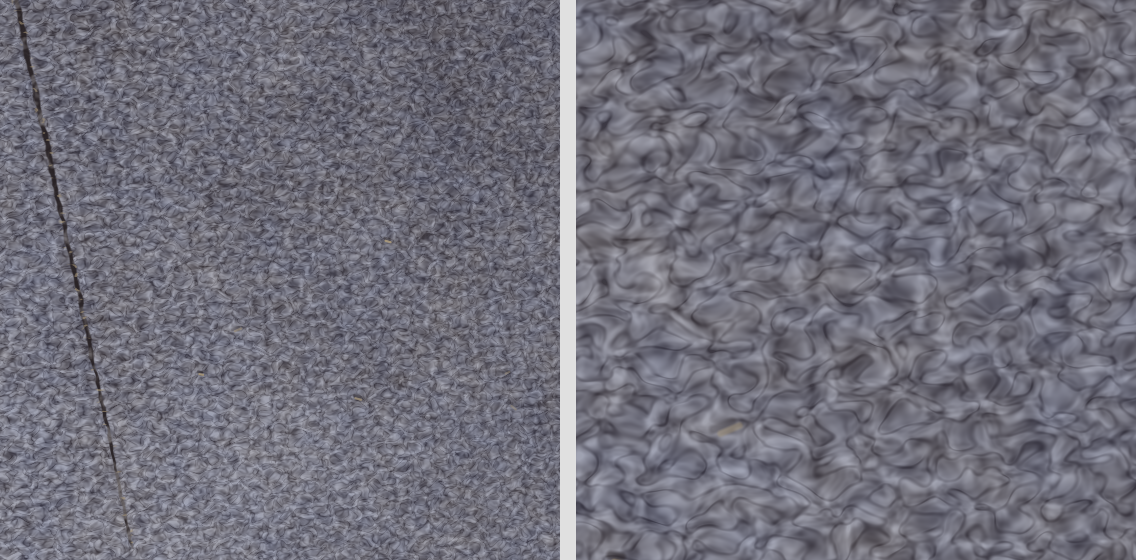
Left, the full canvas; right, a detail of the centre.
Reproduce this texture procedurally as a Shadertoy shader.

```glsl
// Weathered blue-grey asphalt with one slanting, broken crack and a few stray flecks.
// Warped gradient noise makes the soft grains, a ridged layer adds dark curly
// strokes between them, and distance functions draw the crack and the flecks.

const vec3 DARK_GRAIN  = vec3(0.288, 0.278, 0.320);
const vec3 LIGHT_GRAIN = vec3(0.562, 0.565, 0.615);
const vec3 CRACK_DARK  = vec3(0.150, 0.125, 0.135);
const vec3 CRACK_DUST  = vec3(0.350, 0.320, 0.310);
const vec3 STRAW       = vec3(0.680, 0.610, 0.480);
const vec2 GRAIN_FREQ  = vec2(62.0, 96.0);  // grains are wider than tall
const float GRAIN_TILT = 0.13;
const float MEAN_TONE  = 0.52;
const float CRACK_TOP  = 0.029;             // x of the crack at the top edge
const float CRACK_LEAN = 0.213;             // drift to the right going down
const float CRACK_END  = 0.02;
const int FLECK_COUNT  = 6;
const float TAU = 6.2831853;

float hash(vec2 p) {
    return fract(sin(dot(p, vec2(127.1, 311.7))) * 43758.5453);
}

float cornerSlope(vec2 cell, vec2 offset) {
    float a = TAU * hash(cell);
    return dot(vec2(cos(a), sin(a)), offset);
}

// Gradient noise, about -0.7 to 0.7
float noise(vec2 p) {
    vec2 i = floor(p), f = p - i;
    vec2 u = f * f * f * (f * (f * 6.0 - 15.0) + 10.0);
    vec2 e = vec2(1.0, 0.0);
    float low  = mix(cornerSlope(i, f), cornerSlope(i + e, f - e), u.x);
    float high = mix(cornerSlope(i + e.yx, f - e.yx), cornerSlope(i + 1.0, f - 1.0), u.x);
    return mix(low, high, u.y);
}

mat2 rotation(float a) {
    float c = cos(a), s = sin(a);
    return mat2(c, -s, s, c);
}

// Fine texture around zero: soft blobs minus thin dark strokes
float grain(vec2 uv) {
    vec2 p = rotation(GRAIN_TILT) * uv;
    p.x += 0.14 * uv.x * uv.x;              // finer towards the right
    p *= GRAIN_FREQ;
    p += 0.7 * vec2(noise(p * 0.6 + 31.0), noise(p * 0.6 + 77.0));
    float blobs = 0.82 * noise(p) + 0.48 * noise(p * 1.9 + 13.0)
                + 0.25 * noise(p * 3.1 + 51.0);
    float strokes = 1.0 - smoothstep(0.0, 0.15, abs(noise(p * 0.95 + 140.0)));
    return blobs - 0.32 * (strokes - 0.28);
}

// Broad light: brighter low and left, with cloudy patches
float broadTone(vec2 uv) {
    float slope = 0.20 * (0.5 - uv.y) + 0.15 * (0.5 - uv.x);
    return slope + 0.18 * noise(uv * 3.2 + 5.0) + 0.16 * noise(uv * vec2(8.0, 13.0) + 20.0);
}

vec3 addCrack(vec3 color, vec2 uv) {
    float wobble = 0.004 * noise(vec2(uv.y * 9.0, 3.5)) + 0.004 * noise(vec2(uv.y * 45.0, 8.5));
    float d = uv.x - CRACK_TOP - CRACK_LEAN * (1.0 - uv.y) - wobble;
    float halfWidth = mix(0.0022, 0.0046, uv.y) * (1.0 + 0.9 * noise(vec2(uv.y * 60.0, 1.5)));
    float present = smoothstep(CRACK_END - 0.005, CRACK_END + 0.01, uv.y);

    // Pale worn rim on the right, then dust, then the broken dark core
    float rim = smoothstep(0.003, 0.007, d) * (1.0 - smoothstep(0.007, 0.020, d));
    color += 0.035 * rim * present;
    float body = 1.0 - smoothstep(halfWidth * 0.5, halfWidth + 0.002, abs(d));
    float depth = smoothstep(-0.28, 0.12, noise(vec2(uv.y * 24.0, 6.5))
                + 0.5 * noise(uv * vec2(90.0, 80.0)));
    vec3 fill = mix(CRACK_DUST, CRACK_DARK, depth);
    color = mix(color, fill, body * present * mix(0.60, 0.93, depth));

    // Straw caught in the gap
    float straw = smoothstep(0.30, 0.48, noise(uv * vec2(70.0, 130.0) + 9.0));
    float nearGap = 1.0 - smoothstep(0.004, 0.012, abs(d));
    return mix(color, STRAW, 0.55 * straw * nearGap * present);
}

vec3 addFlecks(vec3 color, vec2 uv) {
    for (int i = 0; i < FLECK_COUNT; i++) {
        float id = float(i);
        vec2 center = vec2(0.25 + 0.7 * hash(vec2(id, 2.0)), 0.1 + 0.8 * hash(vec2(id, 7.0)));
        vec2 p = rotation(1.4 * (hash(vec2(id, 4.0)) - 0.5)) * (uv - center);
        float halfLength = mix(0.003, 0.009, hash(vec2(id, 9.0)));
        float d = length(vec2(max(abs(p.x) - halfLength, 0.0), p.y));
        float shadow = length(vec2(max(abs(p.x + 0.003) - halfLength, 0.0), p.y - 0.004));
        float strength = mix(0.35, 0.9, hash(vec2(id, 5.0)));
        color = mix(color, CRACK_DARK, 0.6 * strength * (1.0 - smoothstep(0.001, 0.004, shadow)));
        color = mix(color, STRAW, strength * (1.0 - smoothstep(0.0008, 0.0030, d)));
    }
    return color;
}

void mainImage(out vec4 fragColor, in vec2 fragCoord) {
    vec2 uv = fragCoord / iResolution.xy;

    // Grain contrast fades a little to the right
    float contrast = mix(1.12, 0.92, uv.x);
    float tone = MEAN_TONE + broadTone(uv) + contrast * grain(uv);
    vec3 color = mix(DARK_GRAIN, LIGHT_GRAIN, clamp(tone, -0.2, 1.25));

    // Faint shift between warm and cool stone
    float warmth = noise(uv * vec2(30.0, 45.0) + 60.0) + 0.6 * noise(uv * 7.0 + 90.0);
    color += warmth * vec3(0.018, 0.006, -0.020);

    color = addCrack(color, uv);
    color = addFlecks(color, uv);
    fragColor = vec4(color, 1.0);
}
```
